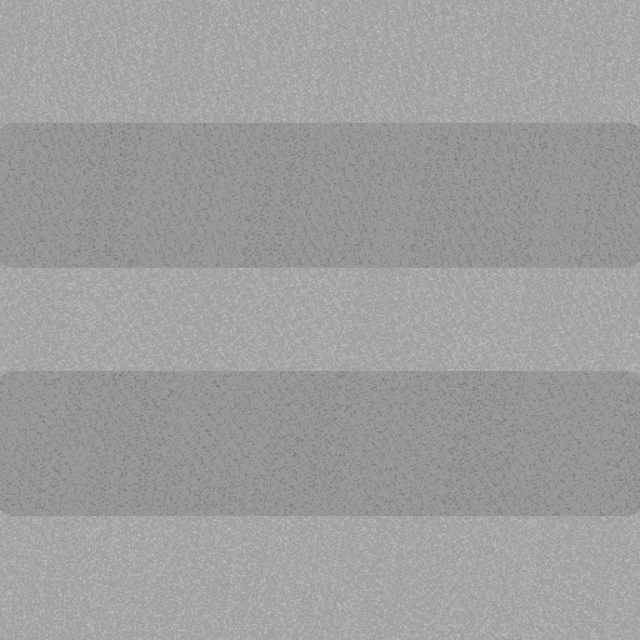
A Shadertoy shader for this pattern:

```glsl
// Two wide grey bars with clipped corners on a lighter ground, both with fine speckled grain.

float hash(vec2 cell) {
    return fract(sin(dot(mod(cell, 512.0), vec2(12.9898, 78.233))) * 43758.5453);
}

// Value noise on a 512 x 512 lattice that wraps at the canvas edges
float grain(vec2 uv) {
    vec2 p = uv * 512.0 - 0.5;
    vec2 cell = floor(p);
    vec2 f = p - cell;
    return mix(mix(hash(cell), hash(cell + vec2(1, 0)), f.x),
               mix(hash(cell + vec2(0, 1)), hash(cell + vec2(1, 1)), f.x), f.y);
}

float roundedBox(vec2 p, vec2 halfSize, float radius) {
    vec2 q = abs(p) - halfSize + radius;
    return length(max(q, 0.0)) + min(max(q.x, q.y), 0.0) - radius;
}

void mainImage(out vec4 fragColor, in vec2 fragCoord) {
    vec2 uv = fragCoord / iResolution.xy;
    float pixel = 1.0 / min(iResolution.x, iResolution.y);

    // Pair of bars mirrored about the middle; their ends run just past the sides
    vec2 p = uv - vec2(0.5, 0.501);
    p.y = abs(p.y) - 0.194;
    float bar = smoothstep(0.5, -0.5, roundedBox(p, vec2(0.505, 0.1133), 0.026) / pixel);

    // Bright specks on the ground, dark specks on the bars
    float g = grain(uv);
    float ground = 0.615 + 0.13 * g * g;
    float barTone = 0.61 - 0.15 * g * g * g;

    fragColor = vec4(vec3(mix(ground, barTone, bar)), 1.0);
}
```
